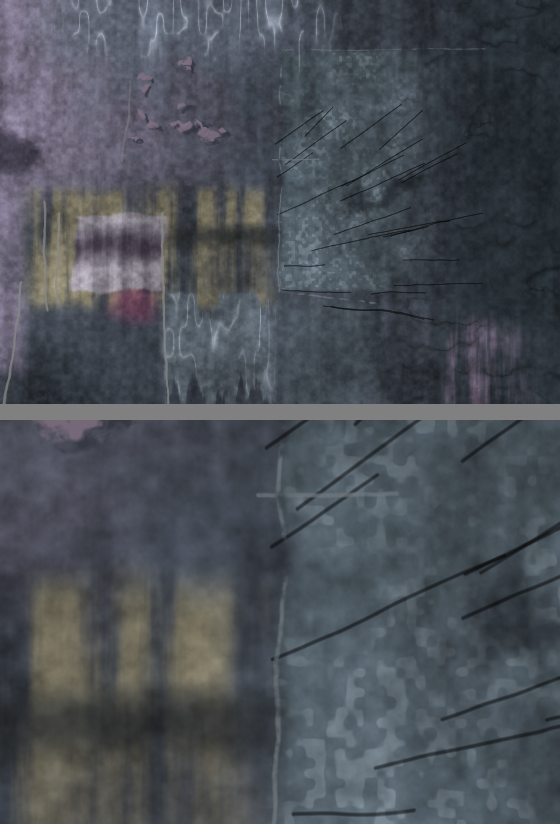
Top: the whole. Bottom: its middle third, enlarged.
Write a Shadertoy shader that draws this texture.

```glsl
// Weathered abstract wall: slate paint under lilac washes, ochre and pale blocks.
// Soft warped boxes lay down the paint fields; stretched noise adds drips and grit,
// and loops scatter the peeling flakes and the fine dark scratches.

float hash(vec2 p) {
    vec3 q = fract(p.xyx * vec3(0.1031, 0.1030, 0.0973));
    q += dot(q, q.yzx + 33.33);
    return fract((q.x + q.y) * q.z);
}

float noise(vec2 p) {
    vec2 i = floor(p), f = fract(p);
    f = f * f * (3.0 - 2.0 * f);
    return mix(mix(hash(i), hash(i + vec2(1, 0)), f.x),
               mix(hash(i + vec2(0, 1)), hash(i + vec2(1, 1)), f.x), f.y);
}

float fbm(vec2 p) {
    float sum = 0.0, amp = 0.5;
    for (int i = 0; i < 5; i++) {
        sum += amp * noise(p);
        p = mat2(1.6, 0.25, -0.25, 1.6) * p * 1.2 + 17.3;
        amp *= 0.5;
    }
    return sum;
}

// Thin winding veins along the middle level of the noise
float vein(vec2 p) {
    return pow(1.0 - abs(2.0 * noise(p) - 1.0), 7.0);
}

float box(vec2 p, vec2 lo, vec2 hi, float soft) {
    vec2 s = smoothstep(lo - soft, lo + soft, p) * (1.0 - smoothstep(hi - soft, hi + soft, p));
    return s.x * s.y;
}

float stroke(vec2 p, vec2 a, vec2 b, float radius) {
    p -= a;
    b -= a;
    float d = length(p - b * clamp(dot(p, b) / dot(b, b), 0.0, 1.0));
    return 1.0 - smoothstep(radius * 0.4, radius + 0.0015, d);
}

void mainImage(out vec4 fragColor, in vec2 fragCoord) {
    vec2 uv = fragCoord / iResolution.xy;
    vec2 p = uv * vec2(1.384, 1.0);
    float cloud = fbm(p * 4.0) - 0.48;
    float blotch = fbm(p * 13.0 + 40.0) - 0.48;
    float grit = fbm(p * 75.0) - 0.48;
    float streak = fbm(p * vec2(42.0, 4.0) + 9.0) - 0.48;
    vec2 w = uv + 0.03 * vec2(blotch, fbm(p * 16.0 + 70.0) - 0.48);

    // Slate ground, darker to the right, with a lilac wash at upper left
    vec3 col = mix(vec3(0.235, 0.258, 0.295), vec3(0.155, 0.185, 0.208),
                   smoothstep(0.7, 0.88, uv.x + 0.25 * cloud));
    float wash = (1.0 - smoothstep(0.05, 0.52, uv.x + 0.5 * cloud + 0.2 * blotch))
               * smoothstep(0.42, 0.62, uv.y + 0.2 * cloud);
    col = mix(col, vec3(0.46, 0.43, 0.51), wash);
    col = mix(col, vec3(0.34, 0.37, 0.42), 0.75 * box(w, vec2(0.08, 0.84), vec2(0.56, 1.2), 0.08));
    col = mix(col, vec3(0.44, 0.41, 0.49), 0.85 * box(w, vec2(-0.2, 0.08), vec2(0.04, 0.55), 0.02));
    col = mix(col, vec3(0.2, 0.19, 0.24), 0.75 * box(w + 0.15 * blotch, vec2(-0.2, 0.55), vec2(0.045, 0.7), 0.025));
    col = mix(col, vec3(0.2, 0.225, 0.255), 0.6 * box(w, vec2(0.06, -0.2), vec2(0.28, 0.2), 0.05));

    // Large blue-grey panel with a speckled skin
    float panel = box(w, vec2(0.5, 0.28), vec2(0.8, 0.87), 0.008) * (1.0 - smoothstep(0.66, 0.82, uv.x));
    col = mix(col, vec3(0.285, 0.33, 0.36), panel * 0.85);
    col += panel * 0.07 * smoothstep(0.5, 0.75, noise(p * 120.0)) * smoothstep(-0.1, 0.15, blotch);
    col = mix(col, vec3(0.13, 0.15, 0.17), 0.7 * box(w + 0.2 * blotch, vec2(0.63, 0.5), vec2(0.72, 0.55), 0.025));
    col = mix(col, vec3(0.27, 0.31, 0.34), 0.7 * box(w, vec2(0.5, -0.1), vec2(0.68, 0.25), 0.03));

    // Ochre field, its shadow band and the magenta stain
    float ochre = box(w, vec2(0.05, 0.24), vec2(0.48, 0.53), 0.025);
    col = mix(col, vec3(0.43, 0.41, 0.34), ochre * smoothstep(-0.22, 0.2, streak + 0.5 * cloud));
    col = mix(col, vec3(0.16, 0.17, 0.18), 0.8 * box(w, vec2(0.3, 0.39), vec2(0.5, 0.435), 0.02));
    col = mix(col, vec3(0.25, 0.26, 0.28), 0.5 * box(w, vec2(0.36, 0.27), vec2(0.5, 0.38), 0.03));
    col = mix(col, vec3(0.43, 0.25, 0.35), 0.8 * box(w, vec2(0.2, 0.21), vec2(0.275, 0.285), 0.025));

    // Pale block with a plum belt, and the dripping block below it
    float pale = box(w, vec2(0.135, 0.28), vec2(0.29, 0.468), 0.005);
    float belt = box(w, vec2(0.05, 0.36), vec2(0.4, 0.425), 0.03);
    vec3 paleColor = mix(vec3(0.5, 0.48, 0.52), vec3(0.25, 0.22, 0.27), belt);
    col = mix(col, paleColor + 0.25 * streak, pale * 0.95);
    float drips = box(w + vec2(0.0, 0.3 * streak), vec2(0.295, 0.04), vec2(0.49, 0.29), 0.015)
                * (1.0 - smoothstep(0.265, 0.28, w.y));
    col = mix(col, vec3(0.33, 0.37, 0.405), drips * 0.85);
    col += drips * 0.17 * vein(p * vec2(55.0, 13.0)) * smoothstep(-0.2, 0.1, blotch);

    // Plum haze at lower right, pale crust running down from the top
    float haze = box(w, vec2(0.69, -0.2), vec2(0.93, 0.2), 0.06);
    col = mix(col, vec3(0.36, 0.32, 0.39), haze * smoothstep(-0.15, 0.25, cloud + streak));
    float crust = box(w + vec2(0.0, 0.25 * streak), vec2(0.12, 0.9), vec2(0.6, 1.2), 0.035);
    col += crust * 0.2 * vein(p * vec2(48.0, 18.0) + 5.0);

    // Brushed streaks, clouds, grit and cracks
    col *= 1.0 + 0.7 * cloud + 0.45 * blotch + 0.4 * streak + 0.5 * grit;
    float crack = vein(p * vec2(7.0, 16.0) + 2.0 * blotch) * smoothstep(0.0, 0.25, blotch + 0.1);
    col *= 1.0 - 0.35 * crack * smoothstep(0.45, 0.9, uv.x);

    // Peeling pink flakes with dark undersides
    for (int i = 0; i < 13; i++) {
        float k = float(i);
        vec2 center = vec2(mix(0.3, 0.54, hash(vec2(k, 3.0))), mix(0.65, 0.88, hash(vec2(k, 8.0))));
        vec2 tip = center + 0.03 * vec2(hash(vec2(k, 5.0)) - 0.7, hash(vec2(k, 6.0)));
        float radius = mix(0.004, 0.015, hash(vec2(k, 12.0)));
        vec2 q = p + 0.09 * vec2(blotch, cloud) + 0.02 * grit;
        col = mix(col, vec3(0.17, 0.18, 0.22), 0.65 * stroke(q + vec2(-0.012, 0.01), center, tip, radius));
        col = mix(col, vec3(0.5, 0.44, 0.51), 0.85 * stroke(q, center, tip, radius));
    }

    // Fine dark scratches fanning across the panel
    for (int i = 0; i < 24; i++) {
        float k = float(i), h = hash(vec2(k, 21.0));
        vec2 a = vec2(mix(0.68, 1.0, hash(vec2(k, 31.0))), mix(0.24, 0.68, h));
        float angle = mix(-0.1, 0.75, h) + 0.2 * (hash(vec2(k, 41.0)) - 0.5);
        vec2 b = a + mix(0.08, 0.26, hash(vec2(k, 51.0))) * vec2(cos(angle), sin(angle));
        col *= 1.0 - 0.5 * stroke(p + 0.04 * cloud, a, b, 0.001);
    }

    // Chalky panel edges and long paint runs
    vec2 q = p + vec2(0.02, 0.01) * blotch;
    float edge = stroke(q, vec2(0.692, 0.28), vec2(0.692, 0.87), 0.0015);
    edge = max(edge, 0.6 * stroke(q, vec2(0.692, 0.875), vec2(1.2, 0.88), 0.0012));
    edge = max(edge, stroke(q, vec2(0.74, 0.273), vec2(0.93, 0.25), 0.002));
    edge = max(edge, stroke(q, vec2(0.675, 0.605), vec2(0.79, 0.607), 0.0015));
    col = mix(col, vec3(0.45, 0.48, 0.5), edge * smoothstep(-0.25, 0.2, grit + blotch) * 0.7);
    float run = stroke(q, vec2(0.396, 0.47), vec2(0.416, 0.0), 0.003);
    run = max(run, stroke(q, vec2(0.108, 0.5), vec2(0.114, 0.23), 0.003));
    run = max(run, stroke(q, vec2(0.143, 0.47), vec2(0.146, 0.25), 0.003));
    run = max(run, stroke(q, vec2(0.05, 0.3), vec2(0.015, 0.0), 0.003));
    run = max(run, 0.5 * stroke(q, vec2(0.325, 0.8), vec2(0.3, 0.6), 0.0025));
    col = mix(col, vec3(0.53, 0.53, 0.53), run * 0.75);

    fragColor = vec4(clamp(col, 0.0, 1.0), 1.0);
}
```
